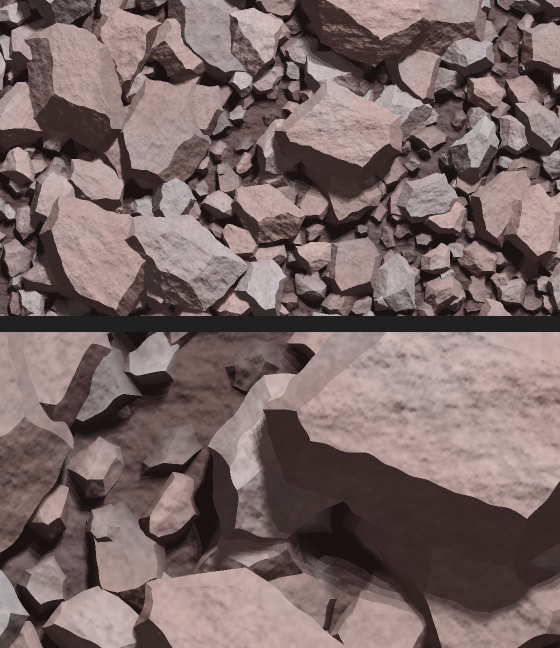
Top, the full canvas; bottom, a detail of the centre.
Write a Shadertoy shader that draws this texture.

```glsl
const int LAYERS = 4;
const int SIDES = 6;
const float TAU = 6.2831853;
const float COARSEST = 0.42;      // cell of the largest rocks, in canvas heights
const float SIZE_RATIO = 0.56;    // each layer relative to the one before
const float JITTER = 0.6;
const float SHADOW_REACH = 0.13;
const float AMBIENT = 0.17;
const float ROUGHNESS = 0.30;
const vec3 LIGHT = vec3(0.22, 0.64, 0.736);
const vec3 GREY_STONE = vec3(0.73, 0.72, 0.725);
const vec3 PINK_STONE = vec3(0.72, 0.625, 0.61);
const vec3 WARM_SHADE = vec3(1.02, 0.89, 0.87);
const vec3 CREVICE = vec3(0.035, 0.022, 0.022);

struct Surface {
    float height;
    vec2 slope;
    vec2 grain;   // direction of the strata
    vec3 traits;  // random values of the rock
};

vec3 hash3(vec2 p) {
    return fract(sin(vec3(dot(p, vec2(127.1, 311.7)),
                          dot(p, vec2(269.5, 183.3)),
                          dot(p, vec2(419.2, 371.9)))) * 43758.5453);
}

float hash1(vec2 p) {
    return fract(sin(dot(p, vec2(127.1, 311.7))) * 43758.5453);
}

float noise(vec2 p) {
    vec2 i = floor(p), f = fract(p);
    f = f * f * (3.0 - 2.0 * f);
    return mix(mix(hash1(i), hash1(i + vec2(1, 0)), f.x),
               mix(hash1(i + vec2(0, 1)), hash1(i + vec2(1, 1)), f.x), f.y);
}

float fbm(vec2 p) {
    float sum = 0.0, amp = 0.5;
    for (int i = 0; i < 4; i++) {
        sum += amp * noise(p);
        p = mat2(1.6, 1.2, -1.2, 1.6) * p + 7.3;
        amp *= 0.5;
    }
    return sum;
}

// Raises the surface where a faceted block stands above it; q is in cell units
void addRock(inout Surface s, vec2 q, vec2 seed, float size) {
    vec3 traits = hash3(seed + 5.7);
    vec3 shape = hash3(seed + 13.1);
    vec2 slope = 0.7 * (shape.xy - 0.5);
    float top = mix(0.2, 0.34, shape.z) + dot(q, slope);
    float turn = TAU * traits.x;
    float radius = mix(0.42, 0.56, traits.y);
    for (int i = 0; i < SIDES; i++) {
        vec3 r = hash3(seed + 3.1 * float(i) + 21.3);
        float angle = TAU * (float(i) + 0.6 * r.x) / float(SIDES);
        vec2 normal = vec2(cos(angle + turn), sin(angle + turn));
        float reach = radius * mix(1.0, 0.68, abs(sin(angle))) * mix(0.85, 1.05, r.y);
        float inside = reach - dot(q, normal);
        if (inside < 0.0) return;
        float steep = mix(0.7, 4.0, r.z);
        if (steep * inside < top) {
            top = steep * inside;
            slope = -steep * normal;
        }
    }
    float height = size * (0.1 + 0.35 * traits.z + top);
    if (height > s.height) s = Surface(height, slope, vec2(cos(turn), sin(turn)), traits);
}

// Highest rock over p, from all size layers
Surface rockPile(vec2 p) {
    Surface s = Surface(0.0, vec2(0), vec2(1, 0), vec3(0.5));
    float size = COARSEST;
    for (int layer = 0; layer < LAYERS; layer++) {
        vec2 g = p / size;
        for (int y = -1; y <= 1; y++)
        for (int x = -1; x <= 1; x++) {
            vec2 cell = floor(g) + vec2(x, y);
            vec2 seed = cell + 31.7 * float(layer + 1);
            vec3 r = hash3(seed);
            float density = layer > 0 ? 0.88 : mix(0.95, 0.4, smoothstep(0.8, 1.2, cell.x * size));
            vec2 q = g - cell - 0.5 - JITTER * (r.xy - 0.5);
            if (r.z < density && dot(q, q) < 0.9) addRock(s, q, seed, size);
        }
        size *= SIZE_RATIO;
    }
    return s;
}

// Chipped, layered stone face
float relief(vec2 p, vec2 grain) {
    vec2 along = vec2(dot(p, grain), dot(p, vec2(-grain.y, grain.x)));
    return 0.6 * fbm(along * vec2(9, 26)) + 0.4 * fbm(p * 38.0);
}

vec3 shade(vec2 uv, float offset) {
    // Ragged outlines
    vec2 p = uv + 0.022 * (vec2(noise(uv * 11.0), noise(uv * 11.0 + 40.0)) - 0.5)
                + 0.008 * (vec2(noise(uv * 45.0), noise(uv * 45.0 + 70.0)) - 0.5);
    Surface s = rockPile(p);

    // Surface bumps
    const vec2 e = vec2(0.003, 0.0);
    float bump = relief(uv, s.grain);
    vec2 bumpSlope = vec2(relief(uv + e.xy, s.grain), relief(uv + e.yx, s.grain)) - bump;
    vec3 normal = normalize(vec3(-s.slope - ROUGHNESS * 0.09 * bumpSlope / e.x, 1.0));

    // Cast shadows
    float shadow = 0.0;
    for (int i = 0; i < 3; i++) {
        float t = SHADOW_REACH * pow((float(i) + offset) / 3.0, 1.4);
        float blocker = rockPile(p + LIGHT.xy * t).height - s.height - LIGHT.z * t;
        shadow = max(shadow, smoothstep(0.0, 0.012, blocker));
    }

    // Stone colour and tone
    float pink = smoothstep(0.25, 0.85, 0.55 * s.traits.y + 0.75 * fbm(uv * 7.0 + 9.0 * s.traits.xy));
    vec3 stone = mix(GREY_STONE, PINK_STONE, pink) * mix(0.9, 1.06, s.traits.z);
    stone *= 0.84 + 0.22 * bump + 0.10 * noise(uv * 170.0);
    float open = smoothstep(0.0, 0.075, s.height);
    float light = 1.15 * max(dot(normal, LIGHT), 0.0) * (1.0 - shadow) * mix(0.35, 1.0, open);
    light += AMBIENT * mix(0.25, 1.0, open) * (0.6 + 0.4 * normal.z);
    float tone = 1.1 * (1.0 - exp(-1.9 * light));
    return CREVICE + stone * tone * mix(WARM_SHADE, vec3(1), smoothstep(0.2, 0.9, tone));
}

void mainImage(out vec4 fragColor, in vec2 fragCoord) {
    // Four samples smooth the edges and the shadow steps
    vec3 color = vec3(0);
    for (int i = 0; i < 4; i++) {
        vec2 shift = vec2(i & 1, i >> 1) * 0.5 - 0.25;
        color += shade((fragCoord + shift) / iResolution.y, (float(i) + 0.5) / 4.0);
    }
    fragColor = vec4(color / 4.0, 1.0);
}
```
